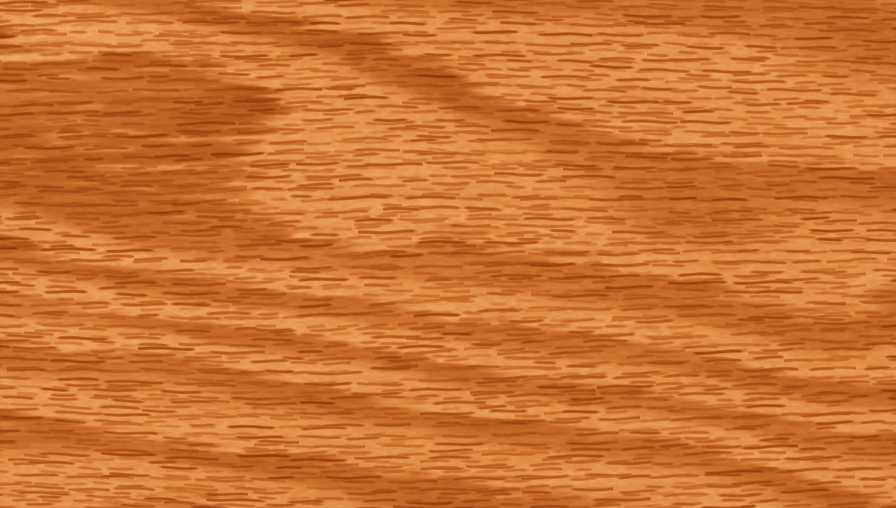
Reproduce this texture procedurally as a WebGL 1 fragment shader.

```glsl
precision highp float;
// Oiled oak board: folded growth rings from a warped height field,
// feathered by fine fibre streaks and covered with short dark pores
// scattered in staggered rows that run along the grain.
uniform vec2 u_resolution;

float hash(vec2 p) {
  return fract(sin(dot(p, vec2(127.1, 311.7))) * 43758.5453);
}

float noise(vec2 p) {
  vec2 i = floor(p);
  vec2 f = fract(p);
  f = f * f * (3.0 - 2.0 * f);
  float low = mix(hash(i), hash(i + vec2(1.0, 0.0)), f.x);
  float high = mix(hash(i + vec2(0.0, 1.0)), hash(i + vec2(1.0, 1.0)), f.x);
  return mix(low, high, f.y);
}

// Darkness of the late wood, 0 in pale rings and 1 in dark ones
float rings(vec2 p, float fibre) {
  vec2 q = vec2(p.x, p.y + 0.17 * p.x);
  float height = 5.0 * q.y + 2.7 * noise(q * vec2(0.95, 2.9) + vec2(3.7, 8.2));
  height += 0.5 * noise(q * vec2(3.0, 9.0) + 21.0);
  height += 0.3 * (fibre - 0.5);
  float phase = fract(height);
  float band = smoothstep(0.3, 0.65, phase) * (1.0 - smoothstep(0.82, 1.0, phase));
  return band * (0.65 + 0.5 * noise(q * vec2(1.6, 5.0) + 40.0));
}

// One layer of tapered dashes, at most one in each cell
float pores(vec2 p, vec2 cell, float seed) {
  float row = floor(p.y / cell.y);
  p.x += cell.x * 7.0 * hash(vec2(row, seed));
  vec2 id = vec2(floor(p.x / cell.x), row) + seed;
  vec2 q = p - (floor(p / cell) + 0.5) * cell;
  float halfLength = cell.x * mix(0.12, 0.40, hash(id + 3.1));
  q.x -= (hash(id + 5.3) - 0.5) * (cell.x - 2.0 * halfLength) * 0.8;
  q.y -= (hash(id + 9.7) - 0.5) * cell.y * 0.42;
  q.y += 0.0012 * sin(q.x * 60.0 + 6.28 * hash(id + 1.9));
  float away = length(vec2(0.3 * max(abs(q.x) - halfLength, 0.0), q.y));
  float ink = 1.0 - smoothstep(0.0008, 0.0046, away);
  return ink * mix(0.35, 1.0, hash(id + 12.4)) * step(0.12, hash(id + 7.7));
}

// Brown to honey; tones below zero give the pore colour
vec3 woodColor(float tone) {
  float lift = tone * tone * tone;
  return vec3(0.64, 0.30, 0.08) + tone * vec3(0.27, 0.21, 0.14)
       + lift * vec3(0.0, 0.11, 0.13);
}

void main() {
  vec2 p = gl_FragCoord.xy / u_resolution.y;

  // Fibres and pores share a gently bent grain direction
  vec2 grain = vec2(p.x, p.y + 0.014 * sin(2.2 * p.x + 3.0 * p.y)
                             + 0.02 * noise(p * vec2(1.5, 3.0)));
  float fibre = 0.6 * noise(grain * vec2(8.0, 75.0))
              + 0.4 * noise(grain * vec2(17.0, 150.0) + 31.0);
  float late = rings(p, fibre);

  // Base tone, with streaks strongest in the dark rings
  float tone = 0.93 - 0.50 * late;
  tone += (fibre - 0.5) * mix(0.16, 0.42, late);
  tone += 0.13 * (noise(p * vec2(90.0, 230.0)) - 0.5);
  tone += 0.12 * (noise(p * vec2(1.3, 2.0) + 60.0) - 0.5);
  tone -= 0.06 * (1.0 - smoothstep(0.0, 0.4, p.y));

  // Long, medium and faint short pores
  float pore = pores(grain, vec2(0.125, 0.0215), 2.0);
  pore = max(pore, 0.8 * pores(grain + 0.37, vec2(0.090, 0.0270), 17.0));
  pore = max(pore, 0.5 * pores(grain + 0.71, vec2(0.060, 0.0180), 43.0));
  tone -= pore * mix(0.95, 0.65, late);

  tone = clamp(tone, -0.35, 1.08);
  gl_FragColor = vec4(woodColor(tone), 1.0);
}
```
